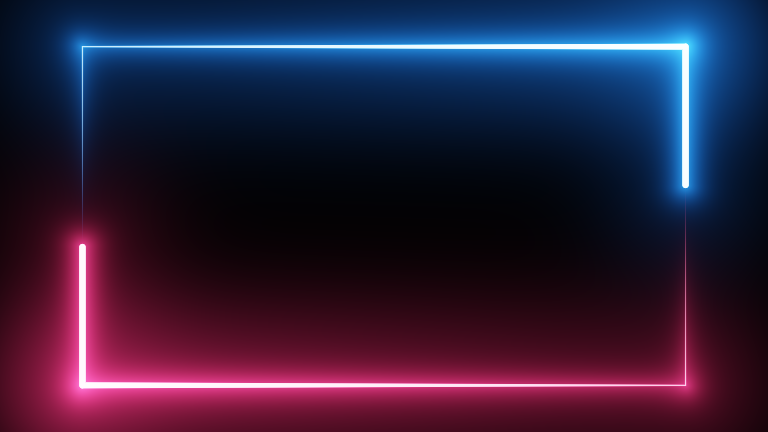
Write a WebGL 2 fragment shader that draws this background.

```glsl
#version 300 es
precision highp float;

uniform vec2 u_resolution;
out vec4 fragColor;

// Tapered tube from a to b; radius, power and haze are given as (start, end).
// Returns glow in x and solid core in y.
vec2 tube(vec2 p, vec2 a, vec2 b, vec2 radius, vec2 power, vec2 haze) {
    vec2 axis = b - a;
    float along = clamp(dot(p - a, axis) / dot(axis, axis), 0.0, 1.0);
    float d = length(p - a - axis * along);
    float strength = mix(power.x, power.y, along);
    float edge = mix(radius.x, radius.y, along) - d;
    float core = clamp(edge * u_resolution.y + 0.5, 0.0, 1.0) * strength;
    float halo = 1.9 * strength * strength * exp(-d / 0.025);
    float wide = mix(haze.x, haze.y, along) * exp(-d * d / 0.04);
    return vec2(halo + wide, core);
}

// Half of the frame: a thin side, a widening top and a thick short side.
vec3 neonHalf(vec2 p, vec3 hue) {
    vec2 corner = vec2(0.698, 0.392);
    vec2 farCorner = vec2(-corner.x, corner.y);
    vec2 top = tube(p, farCorner, corner,
                    vec2(0.0016, 0.007), vec2(0.6, 1.0), vec2(0.2, 0.46));
    vec2 thick = tube(p, corner, vec2(corner.x, 0.072),
                      vec2(0.0075), vec2(0.95), vec2(0.2, 0.16));
    vec2 thin = tube(p, farCorner, vec2(farCorner.x, -0.06),
                     vec2(0.0016, 0.001), vec2(0.6, 0.0), vec2(0.04, 0.0));
    float glow = top.x + thick.x + thin.x;
    float core = max(top.y, max(thick.y, thin.y));
    return hue * (glow + 2.0 * core) + 3.5 * core * core;
}

void main() {
    // Centred coordinates in units of the canvas height
    vec2 p = (gl_FragCoord.xy - 0.5 * u_resolution) / u_resolution.y;

    // The pink half is the blue half turned by 180 degrees
    vec3 light = vec3(0.004, 0.003, 0.006);
    light += neonHalf(p, vec3(0.10, 0.53, 1.25));
    light += neonHalf(-p, vec3(1.25, 0.17, 0.48));

    // Soft exposure lets the brightest light turn white
    fragColor = vec4(1.0 - exp(-light), 1.0);
}
```
